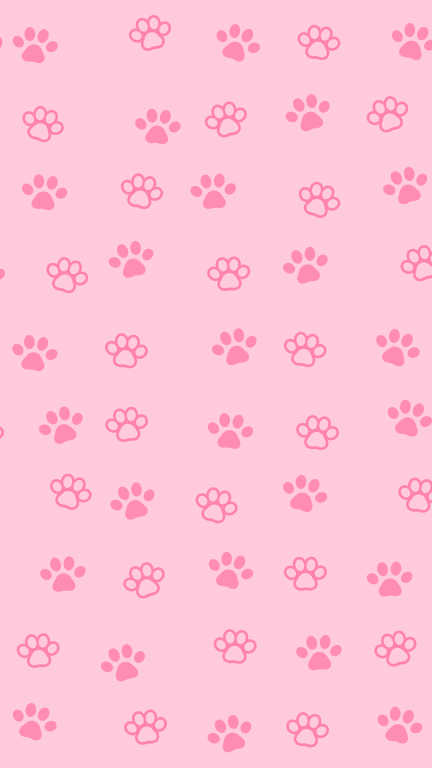
This pattern is drawn by a Shadertoy shader. Its source:

```glsl
// Scattered paw prints, solid and outlined in turn, in rose on a pale pink ground.

const vec3 GROUND_COLOR  = vec3(1.00, 0.796, 0.86);
const vec3 SOLID_COLOR   = vec3(1.00, 0.55, 0.70);
const vec3 OUTLINE_COLOR = vec3(1.00, 0.51, 0.67);

// Layout, in canvas widths
const vec2 CELL_SIZE   = vec2(0.203, 0.1778);
const vec2 GRID_ORIGIN = vec2(0.0185, 0.0);
const vec2 JITTER      = vec2(0.044, 0.024);
const float PAW_WIDTH  = 0.1065;
const float MAX_TILT   = 0.36;
const float LAST_ROW   = 9.0;

// Paw drawing, in units of which a solid paw is 46 wide
const float PAW_UNITS     = 46.0;
const float OUTLINE_SCALE = 0.83;
const float STROKE        = 2.6;
const vec2 OUTER_TOE        = vec2(17.0, 0.0);
const vec2 OUTER_TOE_RADII  = vec2(5.1, 6.2);
const float OUTER_TOE_LEAN  = 0.85;
const vec2 UPPER_TOE        = vec2(6.7, 9.2);
const vec2 UPPER_TOE_RADII  = vec2(5.3, 7.0);
const float UPPER_TOE_LEAN  = 0.18;
const vec2 PAD_DOME         = vec2(0.0, -8.9);
const float PAD_DOME_RADIUS = 8.6;
const vec2 PAD_LOBE         = vec2(6.3, -13.0);
const float PAD_LOBE_RADIUS = 5.2;
const float PAD_BLEND       = 3.5;

vec3 hash3(vec2 cell) {
    vec3 h = fract(cell.xyx * vec3(0.1031, 0.1030, 0.0973) + 0.37);
    h += dot(h, h.yxz + 33.33);
    return fract((h.xxy + h.yzz) * h.zyx);
}

mat2 rotation(float angle) {
    float c = cos(angle), s = sin(angle);
    return mat2(c, s, -s, c);
}

float smoothMin(float a, float b, float k) {
    float h = max(k - abs(a - b), 0.0) / k;
    return min(a, b) - 0.25 * h * h * k;
}

float ellipseDistance(vec2 p, vec2 radii) {
    p += 1e-4; // keeps the ratio defined at the centre
    float k = length(p / radii);
    return k * (k - 1.0) / length(p / (radii * radii));
}

float pawDistance(vec2 p) {
    p.x = abs(p.x);
    float outerToe = ellipseDistance(rotation(OUTER_TOE_LEAN) * (p - OUTER_TOE), OUTER_TOE_RADII);
    float upperToe = ellipseDistance(rotation(UPPER_TOE_LEAN) * (p - UPPER_TOE), UPPER_TOE_RADII);
    float dome = length(p - PAD_DOME) - PAD_DOME_RADIUS;
    float lobe = length(p - PAD_LOBE) - PAD_LOBE_RADIUS;
    return min(min(outerToe, upperToe), smoothMin(dome, lobe, PAD_BLEND));
}

void mainImage(out vec4 fragColor, in vec2 fragCoord) {
    // One jittered, tilted paw per cell
    vec2 grid = (fragCoord / iResolution.x - GRID_ORIGIN) / CELL_SIZE;
    vec2 cell = floor(grid);
    vec3 random = hash3(cell + 17.0) * 2.0 - 1.0;
    vec2 p = (grid - cell - 0.5) * CELL_SIZE - random.xy * JITTER;
    p = rotation(random.z * MAX_TILT) * p * PAW_UNITS / PAW_WIDTH;

    // Checkered choice of style, mirrored about the middle row
    float mirroredRow = min(cell.y, LAST_ROW - cell.y);
    bool isSolid = mod(cell.x + mirroredRow, 2.0) < 0.5;

    float dist;
    if (isSolid) {
        dist = pawDistance(p);
    } else {
        float inner = pawDistance(p / OUTLINE_SCALE) * OUTLINE_SCALE;
        dist = abs(inner - 0.5 * STROKE) - 0.5 * STROKE;
    }

    // Antialiased edge about one pixel wide
    float pixel = PAW_UNITS / (PAW_WIDTH * iResolution.x);
    float coverage = 1.0 - smoothstep(-0.7, 0.7, dist / pixel);
    vec3 pawColor = isSolid ? SOLID_COLOR : OUTLINE_COLOR;
    fragColor = vec4(mix(GROUND_COLOR, pawColor, coverage), 1.0);
}
```
